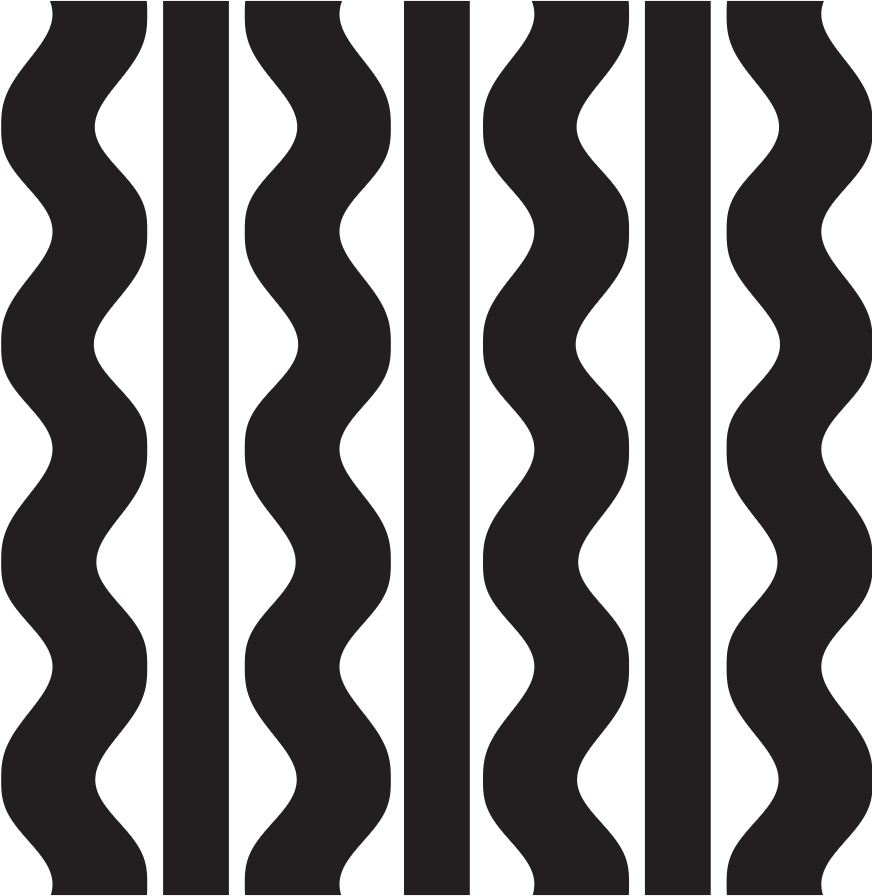
A WebGL 2 fragment shader for this pattern:

```glsl
#version 300 es
precision highp float;
// Black wavy vertical bands, mirrored in turn, between straight bars on white.
uniform vec2 u_resolution;
out vec4 fragColor;

const float PITCH = 206.5;   // bar to bar, with the height as 768 units
const float PERIOD = 186.5;  // height of one wave

// Signed distance across a band whose narrow notches cut into broad bulges
float waveBand(float x, float y) {
    float turn = (y - 12.0) / PERIOD;
    float phase = 6.2831853 * turn;
    phase -= 0.06 * (1.0 - cos(phase));  // slight lean of each wave
    float swing = 0.5 + 0.5 * cos(phase);
    float leftNotch = pow(max(swing, 0.0), 1.4);
    float rightNotch = pow(max(1.0 - swing, 0.0), 1.4);

    // Right notches vary a little in depth from row to row
    float depth = 44.7 + 1.3 * sin(0.2 - 4.3 * floor(turn));
    float left = 1.0 + 44.0 * leftNotch;
    float right = 126.2 - depth * rightNotch;
    return max(left - x, x - right);
}

void main() {
    vec2 p = gl_FragCoord.xy / u_resolution.y * 768.0;
    float y = 768.0 - p.y;

    // Cells run between bar centres; every second one is mirrored
    float across = (p.x + 38.5) / PITCH;
    float local = fract(across);
    if (mod(floor(across), 2.0) > 0.5) local = 1.0 - local;

    float wave = waveBand(local * PITCH - 38.5, y);
    float bar = min(local, 1.0 - local) * PITCH - 28.2;
    float d = min(wave, bar);

    // Smooth edges, with a hairline fade at top and bottom
    float slope = max(length(vec2(dFdx(d), dFdy(d))), 1e-4);
    float ink = clamp(0.5 - d / slope, 0.0, 1.0);
    float unit = 768.0 / u_resolution.y;
    ink *= clamp(0.5 - (abs(y - 384.0) - 383.2) / unit, 0.0, 1.0);

    vec3 white = vec3(1.0);
    vec3 black = vec3(0.137, 0.122, 0.126);
    fragColor = vec4(mix(white, black, ink), 1.0);
}
```
